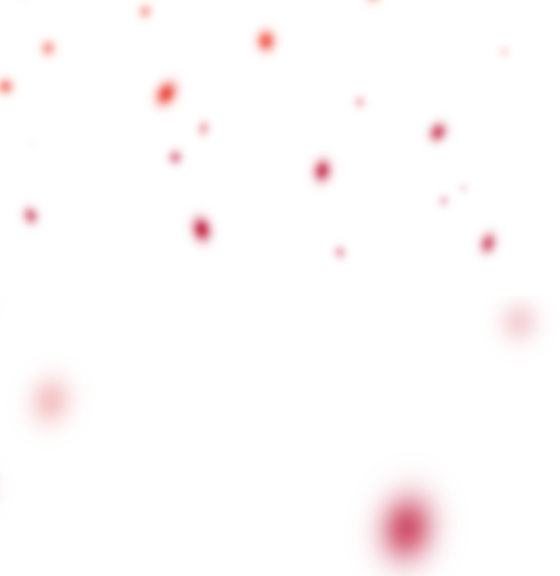
Top, the full canvas; bottom, a detail of the centre.
A Shadertoy shader for this background:

```glsl
// Sparse, soft-focus red and coral droplets scattered over white.

float hash(float n) {
    return fract(sin(n * 12.9898 + 4.1) * 43758.5);
}

// Gaussian spot with its long axis tilted from the vertical
float softEllipse(vec2 p, float angle, vec2 spread) {
    float c = cos(angle), s = sin(angle);
    vec2 q = vec2(c * p.x + s * p.y, c * p.y - s * p.x) / spread;
    return exp(-0.5 * dot(q, q));
}

// Coral towards the top, crimson below, with an occasional dusty mauve
vec3 dropletInk(float height, float seed) {
    float warmth = smoothstep(0.4, 0.85, height + 0.3 * (hash(seed) - 0.5));
    vec3 ink = mix(vec3(0.75, 0.09, 0.23), vec3(0.94, 0.30, 0.23), warmth);
    float dusty = step(0.9, hash(seed + 31.0));
    return mix(ink, vec3(0.52, 0.28, 0.40), dusty);
}

void mainImage(out vec4 fragColor, in vec2 fragCoord) {
    vec2 p = fragCoord / iResolution.y;
    float aspect = iResolution.x / iResolution.y;
    vec3 color = vec3(1.0);

    for (int i = 1; i <= 20; i++) {
        float id = float(i);

        // Evenly spread sequence, loosened by jitter and reaching past the edges
        vec2 place = fract(id * vec2(0.7549, 0.5698) + vec2(0.27, 0.13));
        place += 0.12 * (vec2(hash(id), hash(id + 50.0)) - 0.5);
        vec2 center = (place * 1.06 - 0.03) * vec2(aspect, 1.0);

        // Strong droplets are larger, darker and more elongated
        float strength = fract(id * 0.618);
        float radius = mix(0.013, 0.024, strength);
        float stretch = 1.0 + 0.45 * strength * hash(id + 70.0);
        float angle = 1.1 * (hash(id + 90.0) - 0.5);

        float spot = softEllipse(p - center, angle, radius * vec2(1.0, stretch));
        float opacity = 0.95 * pow(strength, 1.2) * spot;
        color = mix(color, dropletInk(place.y, id + 110.0), opacity);
    }

    fragColor = vec4(color, 1.0);
}
```
